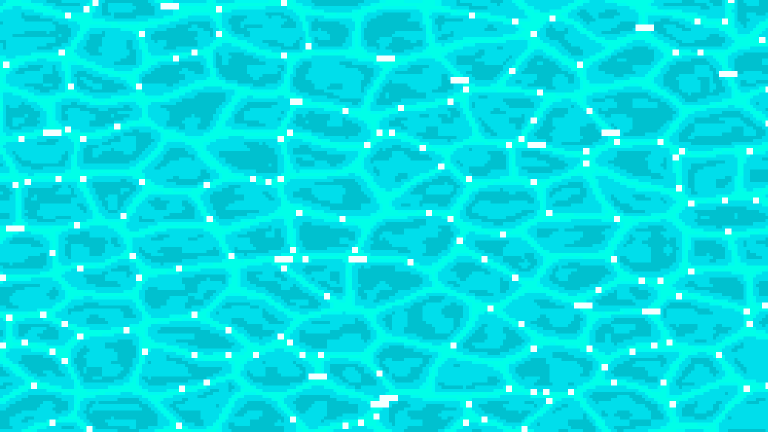
Give the GLSL for this texture, as a WebGL 1 fragment shader.

```glsl
precision highp float;
// Pixel-art pool water: rounded, wide Voronoi cells form a bright caustic net,
// broken dark shadows lie inside the cells and white glints sit on the net.
// Everything is evaluated on a coarse art grid, then supersampled.
uniform vec2 u_resolution;

const float ROWS = 140.0;               // art pixels per canvas height
const vec2 CELLS = vec2(5.8, 10.3);     // water cells per canvas height

vec2 hash2(vec2 p) {
  vec3 q = fract(p.xyx * vec3(0.1031, 0.1030, 0.0973));
  q += dot(q, q.yzx + 33.33);
  return fract((q.xx + q.yz) * q.zy);
}

float noise(vec2 p) {
  vec2 i = floor(p), f = fract(p);
  f = f * f * (3.0 - 2.0 * f);
  float low = mix(hash2(i).x, hash2(i + vec2(1.0, 0.0)).x, f.x);
  float high = mix(hash2(i + vec2(0.0, 1.0)).x, hash2(i + 1.0).x, f.x);
  return mix(low, high, f.y);
}

vec2 cellPoint(vec2 id) {
  return 0.12 + 0.76 * hash2(id + 17.0);
}

// Rounded distance to the nearest cell border, in canvas heights
float netDistance(vec2 uv) {
  vec2 warp = vec2(noise(uv * 13.0), noise(uv * 13.0 + 40.0)) - 0.5;
  vec2 p = (uv + 0.022 * warp) * CELLS + 20.0;
  vec2 id = floor(p), f = fract(p);
  vec2 nearId = vec2(0.0), nearest = vec2(0.0);
  float best = 9.0;
  for (int y = -1; y <= 1; y++) {
    for (int x = -1; x <= 1; x++) {
      vec2 g = vec2(float(x), float(y));
      vec2 r = g + cellPoint(id + g) - f;
      if (dot(r, r) < best) {
        best = dot(r, r);
        nearest = r;
        nearId = g;
      }
    }
  }
  // Soft minimum over all bisectors rounds the corners
  float sum = 0.0;
  for (int y = -2; y <= 2; y++) {
    for (int x = -2; x <= 2; x++) {
      vec2 g = nearId + vec2(float(x), float(y));
      vec2 r = g + cellPoint(id + g) - f;
      vec2 across = r - nearest;
      if (dot(across, across) > 0.0001) {
        float d = dot(0.5 * (r + nearest), across) / length(across * CELLS);
        sum += exp(-150.0 * d);
      }
    }
  }
  return -log(sum) / 150.0;
}

// One randomly placed rectangle per block, kept only where it lies on the net
float glint(vec2 px, vec2 block, vec2 size, float chance, float reach) {
  vec2 id = floor(px / block);
  vec2 h = hash2(id + block * 7.0);
  vec2 corner = id * block + floor(h * (block - size + 1.0));
  vec2 inside = step(corner, px) * step(px, corner + size - 1.0);
  if (inside.x * inside.y < 0.5 || hash2(id + 91.0).x > chance) return 0.0;
  return step(netDistance((corner + 0.5 * size) / ROWS), reach);
}

vec3 water(vec2 uv) {
  vec2 px = floor(uv * ROWS);
  vec2 p = (px + 0.5) / ROWS;
  float depth = netDistance(p);

  // Ragged shadow rings, opening towards the middle of each cell
  float ragged = depth + 0.005 * (noise(p * vec2(45.0, 80.0)) - 0.5);
  float gate = mix(0.33, 0.58, smoothstep(0.026, 0.035, ragged));
  float shadow = step(0.019, ragged) * step(gate, noise(p * vec2(27.0, 50.0) + 9.0));
  vec3 color = mix(vec3(0.0, 0.87, 0.92), vec3(0.0, 0.755, 0.81), shadow);

  // Bright net with a greener core
  float width = 0.0065 + 0.003 * noise(p * 11.0 + 5.0);
  color = mix(color, vec3(0.0, 0.98, 0.94), step(depth, width));
  color = mix(color, vec3(0.0, 1.0, 0.91), step(depth, width * 0.47));

  // Square sparks and short horizontal streaks
  float spark = glint(px, vec2(6.0), vec2(2.0), 0.8, 0.006);
  float streak = glint(px, vec2(12.0, 5.0), vec2(6.0, 2.0), 0.18, 0.004);
  return mix(color, vec3(0.96, 1.0, 1.0), max(spark, streak));
}

void main() {
  vec3 color = vec3(0.0);
  for (int y = 0; y < 2; y++) {
    for (int x = 0; x < 2; x++) {
      vec2 offset = vec2(float(x), float(y)) * 0.5 - 0.25;
      color += water((gl_FragCoord.xy + offset) / u_resolution.y);
    }
  }
  gl_FragColor = vec4(color * 0.25, 1.0);
}
```
